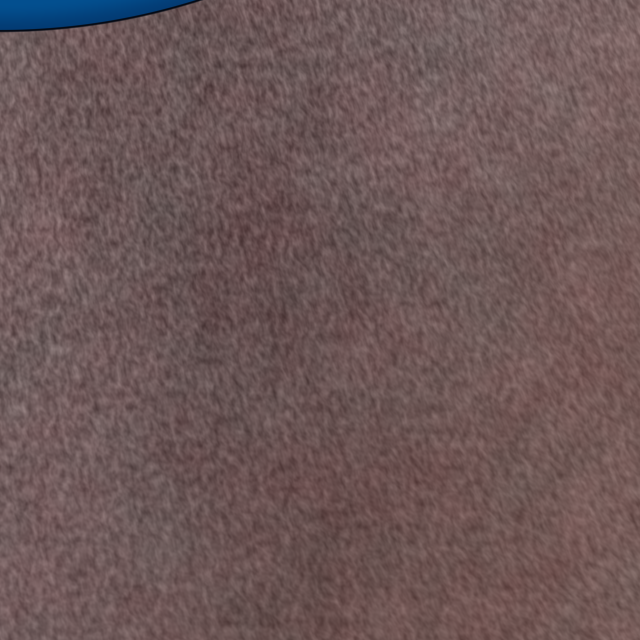
Reproduce this texture procedurally as a Shadertoy shader.

```glsl
// Worn mauve-brown surface with soft, slightly slanted grain, and a blue disc
// cut off by the top left corner. The grain is stretched gradient noise in
// several sizes over broad light and warm patches; the disc is a distance.

vec2 randomGradient(vec2 cell) {
    uvec2 k = uvec2(ivec2(cell) + 4096);
    uint h = k.x * 1597334677u ^ k.y * 3812015801u;
    h = (h ^ (h >> 15)) * 2246822519u;
    h ^= h >> 13;
    float angle = float(h & 65535u) / 65536.0 * 6.28319;
    return vec2(cos(angle), sin(angle));
}

float gradientNoise(vec2 p) {
    vec2 cell = floor(p), f = p - cell;
    vec2 w = f * f * f * (f * (f * 6.0 - 15.0) + 10.0);
    float a = dot(randomGradient(cell), f);
    float b = dot(randomGradient(cell + vec2(1, 0)), f - vec2(1, 0));
    float c = dot(randomGradient(cell + vec2(0, 1)), f - vec2(0, 1));
    float d = dot(randomGradient(cell + vec2(1, 1)), f - vec2(1, 1));
    return mix(mix(a, b, w.x), mix(c, d, w.x), w.y);
}

// Grains stand nearly upright at the left and lean further at the right
float grain(vec2 uv) {
    vec2 p = vec2(uv.x + uv.y * (0.15 + 0.35 * uv.x), uv.y);
    p += 0.004 * vec2(gradientNoise(uv * 31.0), gradientNoise(uv * 29.0 + 40.0));
    float coarse = gradientNoise(p * vec2(78.0, 54.0));
    float medium = gradientNoise(p * vec2(125.0, 86.0) + 17.3);
    float fine = gradientNoise(p * vec2(205.0, 165.0) + 71.7);
    return 0.105 * coarse + 0.09 * medium + 0.045 * fine;
}

vec3 surface(vec2 uv) {
    // Broad shading: a dim diagonal band between lighter sides
    float band = (uv.x - 0.42) + 0.25 * (uv.y - 0.5);
    float light = 0.05 * smoothstep(0.0, 0.5, abs(band)) - 0.022;
    light += 0.02 * smoothstep(0.5, 1.0, uv.y);
    light += 0.035 * gradientNoise(uv * 4.0 + 3.0);
    light += 0.04 * gradientNoise(uv * vec2(17.0, 13.0) + 9.0);

    // Grain is crisper at the top left, blurrier at the lower right
    float crispness = mix(0.8, 1.12, smoothstep(-0.6, 0.7, uv.y - uv.x));
    vec3 color = vec3(0.418, 0.338, 0.340) + light;
    color += grain(uv) * crispness * vec3(1.0, 0.97, 0.96);

    // Brown towards the lower right, with faint pink and grey patches
    float warmth = smoothstep(0.6, 1.5, uv.x + 0.7 * (1.0 - uv.y));
    color += warmth * vec3(0.012, -0.008, -0.022);
    float tint = gradientNoise(uv * 6.0 + 21.0) + 0.6 * gradientNoise(uv * 23.0 + 5.0);
    return color + tint * vec3(0.018, -0.012, -0.008);
}

void mainImage(out vec4 fragColor, in vec2 fragCoord) {
    vec2 uv = fragCoord / iResolution.xy;
    float pixel = 1.0 / iResolution.y;
    vec3 color = surface(uv);

    // Blue disc with a thin dark rim
    float disc = length(uv - vec2(0.0, 1.98)) - 1.03;
    vec3 blue = mix(vec3(0.01, 0.23, 0.45), vec3(0.01, 0.31, 0.56),
                    smoothstep(0.0, 0.045, -disc));
    vec3 rim = vec3(0.02, 0.04, 0.08);
    vec3 discColor = mix(rim, blue, smoothstep(0.002, 0.002 + 1.5 * pixel, -disc));
    color = mix(color, discColor, smoothstep(pixel, -pixel, disc));

    fragColor = vec4(color, 1.0);
}
```
